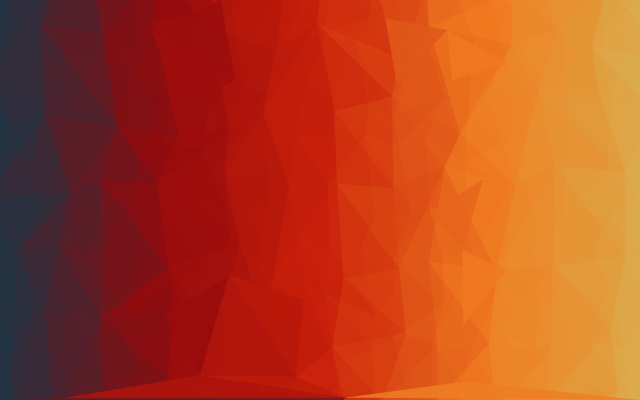
Reproduce this background procedurally as a Shadertoy shader.

```glsl
#define ASPECT 1.6
#define COARSE_CELLS vec2(7.2, 5.6)
#define FINE_CELLS vec2(12.0, 8.0)
#define FINE_SHARE 0.35
#define VERTEX_JITTER 0.68
#define TONE_JITTER 0.03
#define FACET_OPACITY 0.85

// Evenly spaced colours from slate through red to gold
const vec3 RAMP[13] = vec3[13](
    vec3(0.13, 0.20, 0.26), vec3(0.27, 0.145, 0.19), vec3(0.42, 0.09, 0.12),
    vec3(0.58, 0.04, 0.05), vec3(0.64, 0.06, 0.045), vec3(0.72, 0.095, 0.04),
    vec3(0.79, 0.125, 0.04), vec3(0.84, 0.235, 0.065), vec3(0.88, 0.34, 0.095),
    vec3(0.94, 0.475, 0.125), vec3(0.92, 0.54, 0.175), vec3(0.89, 0.595, 0.22),
    vec3(0.86, 0.67, 0.30));

vec3 ramp(float tone) {
    float t = clamp(tone, 0.0, 1.0) * 12.0;
    int i = min(int(t), 11);
    return mix(RAMP[i], RAMP[i + 1], t - float(i));
}

vec2 hash2(vec2 p) {
    vec3 q = fract(vec3(p.xyx) * vec3(0.1031, 0.1030, 0.0973));
    q += dot(q, q.yzx + 33.33);
    return fract((q.xx + q.yz) * q.zy);
}

float cross2(vec2 a, vec2 b) { return a.x * b.y - a.y * b.x; }

float edgeDistance(vec2 p, vec2 a, vec2 b) {
    return cross2(b - a, p - a) / max(length(b - a), 1e-4);
}

// Antialiased coverage of a triangle of either winding
float triangle(vec2 p, vec2 a, vec2 b, vec2 c) {
    float winding = cross2(b - a, c - a) < 0.0 ? -1.0 : 1.0;
    float d = min(min(winding * edgeDistance(p, a, b), winding * edgeDistance(p, b, c)),
                  winding * edgeDistance(p, c, a));
    return clamp(d * iResolution.y + 0.5, 0.0, 1.0);
}

vec2 meshVertex(vec2 id, vec2 cells, float seed) {
    return (id + VERTEX_JITTER * (hash2(id + seed) - 0.5)) / cells;
}

// Colour in rgb, coverage in a
vec4 meshFacet(vec2 p, vec2 a, vec2 b, vec2 c) {
    vec2 centre = (a + b + c) / 3.0;
    float shift = TONE_JITTER * (hash2(floor(centre * 500.0)).x - 0.5);
    float cover = triangle(p, a, b, c);
    return vec4(ramp(centre.x / ASPECT + shift) * cover, cover);
}

// Jittered grid, each cell split along a random diagonal
vec3 mesh(vec2 p, vec2 cells, float seed) {
    vec2 home = floor(p * cells);
    vec4 sum = 0.001 * vec4(ramp(p.x / ASPECT), 1.0);
    for (int j = -1; j <= 1; j++)
    for (int i = -1; i <= 1; i++) {
        vec2 id = home + vec2(i, j);
        vec2 a = meshVertex(id, cells, seed);
        vec2 b = meshVertex(id + vec2(1, 0), cells, seed);
        vec2 c = meshVertex(id + vec2(1, 1), cells, seed);
        vec2 d = meshVertex(id + vec2(0, 1), cells, seed);
        if (hash2(id + seed + 51.0).y < 0.5)
            sum += meshFacet(p, a, b, c) + meshFacet(p, a, c, d);
        else
            sum += meshFacet(p, a, b, d) + meshFacet(p, b, c, d);
    }
    return sum.rgb / sum.a;
}

void addFacet(inout vec3 color, vec2 p, vec2 a, vec2 b, vec2 c, float tone) {
    color = mix(color, ramp(tone), FACET_OPACITY * triangle(p, a, b, c));
}

void mainImage(out vec4 fragColor, in vec2 fragCoord) {
    vec2 p = fragCoord / iResolution.xy * vec2(ASPECT, 1.0);
    vec3 color = mix(mesh(p, COARSE_CELLS, 17.0), mesh(p, FINE_CELLS, 83.0), FINE_SHARE);

    // Large red facets
    addFacet(color, p, vec2(0.375, 0.927), vec2(0.552, 1.0), vec2(0.588, 0.798), 0.29);
    addFacet(color, p, vec2(0.375, 0.927), vec2(0.588, 0.798), vec2(0.458, 0.742), 0.31);
    addFacet(color, p, vec2(0.573, 0.313), vec2(0.5, 0.062), vec2(0.41, 0.21), 0.28);
    addFacet(color, p, vec2(0.573, 0.313), vec2(0.5, 0.062), vec2(0.74, 0.058), 0.39);
    addFacet(color, p, vec2(0.573, 0.313), vec2(0.74, 0.058), vec2(0.76, 0.25), 0.42);

    // Large orange facets
    addFacet(color, p, vec2(0.963, 0.954), vec2(1.118, 0.925), vec2(0.992, 0.79), 0.67);
    addFacet(color, p, vec2(1.118, 0.925), vec2(1.27, 0.84), vec2(1.13, 0.8), 0.75);
    addFacet(color, p, vec2(1.208, 0.552), vec2(1.156, 0.375), vec2(1.073, 0.469), 0.70);
    addFacet(color, p, vec2(1.156, 0.375), vec2(1.267, 0.323), vec2(1.158, 0.187), 0.75);

    // Flat slivers along the lower edge
    addFacet(color, p, vec2(0.156, 0.004), vec2(0.5, 0.062), vec2(0.865, 0.006), 0.38);
    addFacet(color, p, vec2(0.5, 0.062), vec2(0.74, 0.058), vec2(0.865, 0.006), 0.45);
    addFacet(color, p, vec2(0.865, 0.006), vec2(1.16, 0.046), vec2(1.6, 0.0), 0.77);
    addFacet(color, p, vec2(0.1, 0.004), vec2(0.865, 0.006), vec2(0.5, -0.3), 0.17);

    fragColor = vec4(color, 1.0);
}
```
